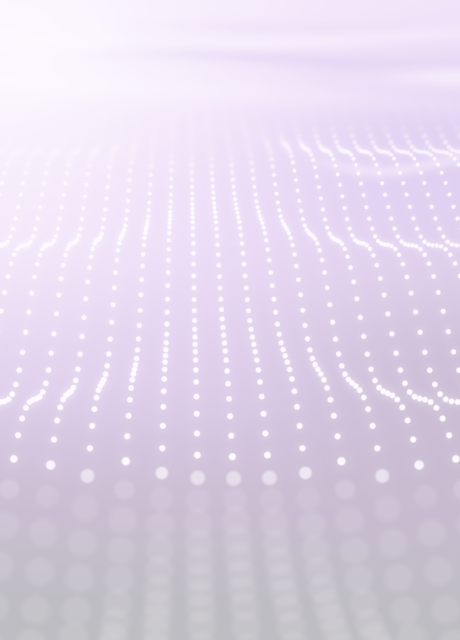
Give the GLSL for this background, as a Shadertoy shader.

```glsl
#define HORIZON 0.335
#define VANISH_X 0.40
#define COLUMN_GAP 0.0525
#define COLUMN_SHIFT 0.381
#define NEAR_DEPTH 0.912
#define ROW_STEP 0.0234
#define WAVE_ROWS 15.2
#define DOT_RADIUS 0.0048
#define BLUR_RADIUS 0.016
#define FIRST_ROW -12
#define LAST_ROW 52

const vec3 GREY = vec3(0.745, 0.742, 0.763);
const vec3 MAUVE = vec3(0.795, 0.745, 0.830);
const vec3 LILAC = vec3(0.868, 0.803, 0.920);
const vec3 LAVENDER = vec3(0.922, 0.857, 0.966);
const vec3 PALE = vec3(0.945, 0.900, 0.980);
const vec3 VIOLET = vec3(0.865, 0.800, 0.945);
const vec3 WHITE = vec3(0.995, 0.980, 1.0);

float bell(float x, float width) {
    x /= width;
    return exp(-x * x);
}

// Vertical gradient with a bright left corner and a shaded right side
vec3 backdrop(vec2 uv) {
    float x = uv.x, down = 1.0 - uv.y;
    vec3 color = mix(PALE, LAVENDER, smoothstep(0.0, 0.30, down));
    color = mix(color, LILAC, smoothstep(0.34, 0.64, down));
    color = mix(color, MAUVE, smoothstep(0.58, 0.80, down));
    color = mix(color, GREY, smoothstep(0.74, 0.98, down));

    float violet = bell(down - 0.25, 0.17) * smoothstep(0.35, 1.0, x);
    color = mix(color, VIOLET, 0.75 * violet);
    float shade = smoothstep(0.35, 1.05, x) * bell(down - 0.63, 0.20);
    color = mix(color, MAUVE * 0.96, 0.7 * shade);

    float corner = bell(x, 0.55) * bell(down - 0.05, 0.22);
    float leftGlow = bell(x, 0.35) * bell(down - 0.36, 0.20);
    return mix(color, WHITE, 0.85 * corner + 0.36 * leftGlow);
}

// Out-of-focus distant swells
vec3 addSwells(vec3 color, vec2 uv) {
    float x = uv.x, down = 1.0 - uv.y;
    float trough = bell(down - 0.092 + 0.012 * sin(5.0 * x), 0.014);
    color = mix(color, VIOLET, 0.38 * trough * smoothstep(0.1, 0.5, x));
    float upperTrough = bell(down - 0.035 - 0.015 * x, 0.012);
    color = mix(color, LAVENDER, 0.35 * upperTrough * smoothstep(0.2, 0.6, x));

    float light = 0.32 * bell(down - 0.060 - 0.012 * sin(4.0 * x), 0.013);
    light += 0.40 * bell(down - 0.128 - 0.035 * x, 0.022) * (1.0 - 0.6 * x);
    light += 0.55 * bell(down - 0.120, 0.017) * smoothstep(0.72, 1.0, x);
    float crest = 0.246 + 0.022 * sin(3.14159 * smoothstep(0.6, 1.05, x));
    light += 0.38 * bell(down - crest, 0.011) * smoothstep(0.62, 0.80, x);
    return mix(color, WHITE, min(light, 1.0));
}

// Coverage of all dots on the rippling sheet
float dotSheet(vec2 p, float centerX, float pixel) {
    float clear = 1.0;
    for (int i = FIRST_ROW; i <= LAST_ROW; i++) {
        float row = float(i);
        float depth = NEAR_DEPTH + ROW_STEP * row;
        float gap = COLUMN_GAP / depth;
        float column = round((p.x - centerX) / gap - COLUMN_SHIFT);

        // Ripples bend and steepen away from the middle column
        float bend = 1.0 - exp(-(column - 1.0) * (column - 1.0) / 13.0);
        float phase = 6.28319 * (row - 10.3 + 5.0 * bend) / WAVE_ROWS;
        float seenDepth = depth - (0.018 + 0.037 * bend) * sin(phase);
        vec2 center = vec2(centerX + (column + COLUMN_SHIFT) * gap,
                           1.0 / seenDepth - HORIZON);

        // Depth of field on both sides of the focal band
        float nearBlur = 1.0 - smoothstep(0.870, 0.965, seenDepth);
        float farStart = 1.56 + 0.12 * smoothstep(2.0, 7.0, column);
        float farBlur = smoothstep(farStart, farStart + 0.24, seenDepth);
        float radius = DOT_RADIUS / seenDepth + BLUR_RADIUS * nearBlur + 0.002 * farBlur;
        float soft = pixel + 0.0006 + 0.005 * nearBlur + 0.004 * farBlur;
        float alpha = mix(1.0, 0.11, smoothstep(0.0, 0.75, nearBlur));
        alpha *= mix(1.0, 0.07, farBlur);
        alpha *= 1.0 - smoothstep(1.85, 2.1, seenDepth);

        float dist = length(p - center);
        float disk = 1.0 - smoothstep(radius - soft, radius + soft, dist);
        float halo = 0.13 * bell(dist, 2.2 * radius) * (1.0 - nearBlur);
        clear *= 1.0 - alpha * max(disk, halo);
    }
    return 1.0 - clear;
}

void mainImage(out vec4 fragColor, in vec2 fragCoord) {
    vec2 uv = fragCoord / iResolution.xy;
    float aspect = iResolution.x / iResolution.y;
    vec2 p = vec2(uv.x * aspect, 1.0 - uv.y);
    vec3 color = addSwells(backdrop(uv), uv);
    float dots = dotSheet(p, VANISH_X * aspect, 0.7 / iResolution.y);
    fragColor = vec4(mix(color, WHITE, dots), 1.0);
}
```
